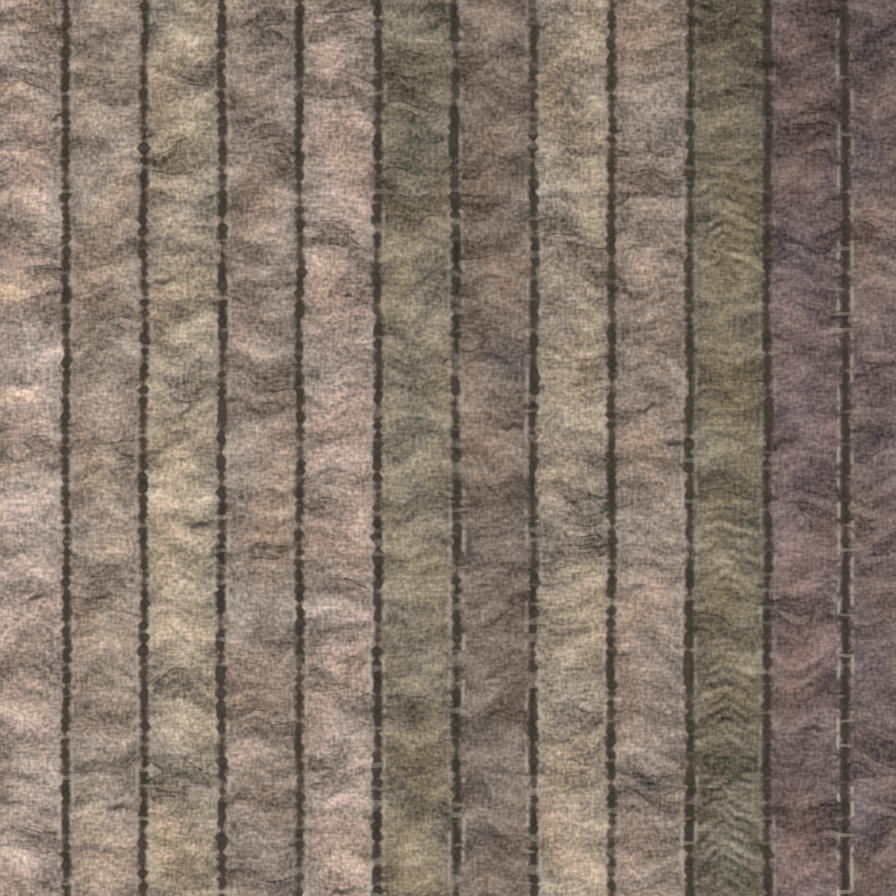
A Shadertoy shader for this texture:

```glsl
// Worn quilted cloth: wrinkled vertical strips joined by dark, frayed seams.

const float STRIP_WIDTH = 0.0870;
const float FIRST_SEAM = 0.0735;
const vec3 CLOTH = vec3(0.575, 0.517, 0.463);
const vec3 SEAM_DARK = vec3(0.235, 0.215, 0.19);
const vec3 THREAD_PALE = vec3(0.70, 0.67, 0.62);
const vec3 MAUVE = vec3(0.006, -0.008, 0.014);
const vec3 RUST = vec3(0.028, 0.0, -0.024);

// Brightness of each strip, left to right
const float TONE[13] = float[13](1.13, 1.04, 1.10, 1.02, 1.11, 0.92, 0.86,
                                 1.07, 1.00, 0.83, 0.79, 0.80, 0.80);
// Hue of each strip: negative is olive, positive is mauve
const float HUE[13] = float[13](0.6, 0.1, -0.5, 0.3, 0.6, -0.9, 0.3,
                                -0.3, 0.3, -1.0, 1.4, 1.2, 1.2);

float hash(vec2 cell) {
    uvec2 q = uvec2(ivec2(cell)) * uvec2(1597u, 3812u) + uvec2(7919u, 104729u);
    uint h = (q.x ^ (q.y * 2699u)) * 747796u;
    h = (h ^ (h >> 13)) * 277803u;
    h = (h ^ (h >> 15)) * 951631u;
    return float((h ^ (h >> 16)) & 65535u) / 65535.0;
}

float cornerSlope(vec2 cell, vec2 offset) {
    float angle = 6.28319 * hash(cell);
    return dot(vec2(cos(angle), sin(angle)), offset);
}

float gradientNoise(vec2 p) {
    vec2 i = floor(p), f = p - i;
    vec2 e = vec2(0.0, 1.0);
    vec2 w = f * f * f * (f * (f * 6.0 - 15.0) + 10.0);
    return mix(mix(cornerSlope(i, f), cornerSlope(i + e.yx, f - e.yx), w.x),
               mix(cornerSlope(i + e.xy, f - e.xy), cornerSlope(i + 1.0, f - 1.0), w.x), w.y);
}

// Horizontal folds that sag and bend across one strip, with sharp dark valleys
float wrinkles(float u, float y, float id) {
    float bend = gradientNoise(vec2(u * 1.8 + id * 9.0, y * 9.0 + 40.0));
    float v = y + 0.024 * bend;
    float broad = gradientNoise(vec2(u * 0.9 + id * 7.3, v * 17.0));
    float medium = gradientNoise(vec2(u * 1.4 + id * 5.7, v * 42.0 + 90.0));
    float fine = gradientNoise(vec2(u * 3.2 + id * 11.0, v * 100.0 + 30.0));
    float valley = smoothstep(0.10, 0.0, abs(medium + 0.25 * fine)) * smoothstep(0.0, 0.3, -broad);
    return 0.16 * broad + 0.17 * medium + 0.15 * fine - 0.10 * valley;
}

// Woven grain: crossing threads and coarse speckle
float weave(vec2 uv) {
    float warp = gradientNoise(uv * vec2(270.0, 120.0));
    float weft = gradientNoise(uv * vec2(110.0, 290.0) + 60.0);
    float speckle = gradientNoise(uv * 235.0 + 170.0);
    return 0.09 * warp + 0.12 * weft + 0.14 * speckle;
}

// Irregular patches of stacked chevrons, pointing up
float chevrons(float u, float y, float id) {
    float warp = 0.012 * gradientNoise(vec2(u * 3.0, y * 26.0));
    float ridge = sin(6.28319 * 70.0 * (y + 0.040 * abs(u - 0.45) + warp));
    float patches = smoothstep(-0.15, 0.25, gradientNoise(vec2(id * 3.7, y * 8.0 + 5.0)));
    float broken = 0.6 + 1.4 * gradientNoise(vec2(u * 4.0 + 8.0, y * 50.0));
    return ridge * patches * broken * smoothstep(0.46, 0.25, abs(u - 0.5));
}

// Short, tapered, slanted creases scattered over a strip
float creases(float u, float y, float id) {
    float sum = 0.0;
    for (int k = 0; k < 2; k++) {
        vec2 key = vec2(id + 20.0, float(k) * 5.0 + 3.0);
        float present = step(0.6, hash(key));
        vec2 d = vec2(u, y) - vec2(0.2 + 0.65 * hash(key + 31.0), hash(key + 67.0));
        float slant = 0.035 * (hash(key + 93.0) - 0.2);
        float line = d.y - slant * d.x + 0.006 * gradientNoise(vec2(u * 9.0, id + 0.4));
        float taper = smoothstep(0.28, 0.0, abs(d.x));
        sum += present * taper * smoothstep(0.005, 0.0005, abs(line));
    }
    return min(sum, 1.0);
}

// Soft-edged band of a given half width
float band(float distance, float halfWidth, float blur) {
    return 1.0 - smoothstep(halfWidth - blur, halfWidth + blur, abs(distance));
}

void mainImage(out vec4 fragColor, in vec2 fragCoord) {
    vec2 uv = fragCoord / iResolution.xy;
    float strip = (uv.x - FIRST_SEAM) / STRIP_WIDTH;
    float id = floor(strip), u = strip - id;
    int index = clamp(int(id) + 1, 0, 12);
    float blur = max(0.022, 1.0 / (iResolution.x * STRIP_WIDTH));

    // Signed distance to the nearest seam
    float seam = floor(strip + 0.5);
    float s = strip - seam + 0.035 * gradientNoise(vec2(seam * 5.3, uv.y * 9.0));
    float side = s > 0.0 ? 1.0 : 0.0;

    // Cloth tone, folds and grain
    float pucker = gradientNoise(vec2(seam * 8.1 + s * 2.0, uv.y * 75.0)) * exp(-abs(s) * 7.0);
    float stain = gradientNoise(uv * vec2(5.0, 3.5) + 12.0);
    float light = wrinkles(u, uv.y, id) + weave(uv) + 0.26 * pucker + 0.06 * stain;
    light += (id == 8.0 ? 0.11 : id == 1.0 ? 0.02 : 0.0) * chevrons(u, uv.y, id);
    vec3 color = CLOTH * TONE[index] + MAUVE * HUE[index];
    color *= 1.0 + 1.75 * light - 0.07 * smoothstep(0.7, 1.0, uv.y);
    color += RUST * gradientNoise(uv * vec2(14.0, 11.0) + 33.0);
    color = mix(color, SEAM_DARK, 0.7 * creases(u, uv.y, id));

    // Pale streaks along the left edge
    float streak = smoothstep(0.15, 0.45, gradientNoise(vec2(uv.x * 6.0, uv.y * 26.0 + 8.0)));
    color += vec3(0.20, 0.16, 0.11) * streak * smoothstep(0.06, 0.0, uv.x);

    // Shadow and a dark seam with ragged edges and worn gaps
    color *= 1.0 - 0.22 * exp(-abs(s) * 11.0);
    float wear = gradientNoise(vec2(seam * 3.1, uv.y * 38.0));
    float ragged = gradientNoise(vec2(seam * 7.7 + s * 5.0, uv.y * 130.0));
    float density = clamp(0.84 + 0.5 * wear + 0.5 * ragged, 0.35, 0.95);
    float halfWidth = 0.045 + 0.03 * wear + 0.07 * ragged;
    color = mix(color, SEAM_DARK * (1.0 + 0.5 * ragged), density * band(s, halfWidth, blur * 1.3));

    // Frayed pale fringe on both sides, and loose threads pulled outward
    float fray = gradientNoise(vec2(seam * 6.7 + side * 3.3, uv.y * 34.0 + 7.0))
               + 0.8 * gradientNoise(vec2(seam * 2.3 + s * 6.0, uv.y * 120.0));
    float amount = (0.40 + 0.45 * hash(vec2(seam + 9.0, side))) * mix(1.15, 0.6, uv.y);
    float fringe = band(abs(s) - 0.088, 0.022, blur * 1.2) * smoothstep(-0.15, 0.35, fray);
    float pulled = gradientNoise(vec2(seam * 4.9 + s * 2.5, uv.y * 110.0 + 50.0));
    float thread = smoothstep(0.18, 0.42, pulled) * smoothstep(0.24, 0.06, abs(s));
    color = mix(color, THREAD_PALE, amount * max(fringe, 0.6 * thread));
    fragColor = vec4(clamp(color, 0.0, 1.0), 1.0);
}
```
